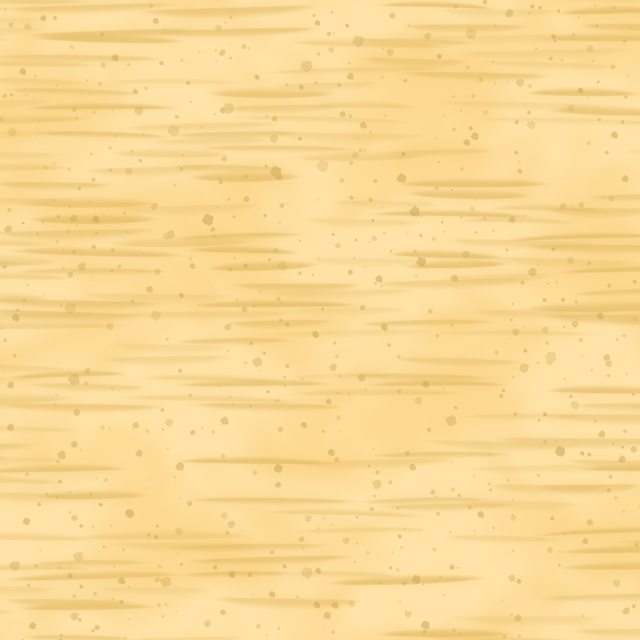
A Shadertoy shader for this texture:

```glsl
// Warm sandy parchment with tapered horizontal brush streaks and scattered soft specks.

vec3 hash3(vec2 p) {
    vec3 q = fract(vec3(p.xyx) * vec3(0.1031, 0.1030, 0.0973));
    q += dot(q, q.yxz + 33.33);
    return fract((q.xxy + q.yzz) * q.zyx);
}

// Slow blotches from warped, layered sines, in 0..1
float blotches(vec2 p) {
    float sum = 0.0, amp = 0.5;
    for (int i = 0; i < 4; i++) {
        p += 0.35 * sin(p.yx * 1.3 + float(i) * 1.7);
        sum += amp * sin(p.x + 0.6) * sin(p.y + 1.1);
        p = mat2(0.8, 0.6, -0.6, 0.8) * p * 1.7 + 2.3;
        amp *= 0.6;
    }
    return clamp(0.5 + 0.75 * sum, 0.0, 1.0);
}

// One tapered streak: crisp on one side, fading on the other, with a faint halo
float streak(vec2 p, vec3 shape, vec3 look) {
    float halfLength = mix(0.085, 0.15, shape.z);
    float t = p.x / halfLength;
    if (abs(t) > 1.0) return 0.0;
    float taper = 1.0 - t * t;
    float y = p.y - p.x * (look.x - 0.5) * 0.07 - (look.y - 0.5) * 0.007 * t * t;
    y *= look.z < 0.65 ? 1.0 : -1.0;
    float thickness = mix(0.0025, 0.0055, look.y) * taper + 0.0004;
    float crisp = 1.0 - smoothstep(-0.0008, 0.0022, y - thickness * 0.6);
    float soft = smoothstep(-thickness * 2.6 - 0.001, -thickness * 0.2, y);
    float halo = exp(-y * y / 0.00012);
    float ends = smoothstep(0.0, 0.65, taper);
    return ends * (mix(0.3, 0.62, look.z) * crisp * soft + 0.10 * halo);
}

// Streaks laid in loose columns, denser inside clusters
float streaks(vec2 uv, float seed) {
    vec2 cellSize = vec2(0.275, 0.027);
    vec2 home = floor(uv / cellSize);
    float clear = 1.0;
    for (int j = -2; j <= 2; j++) {
        for (int i = -1; i <= 1; i++) {
            vec2 cell = home + vec2(i, j);
            vec3 shape = hash3(cell + seed);
            vec3 look = hash3(cell + seed + 57.3);
            vec2 center = (cell + 0.5 + (shape.xy - 0.5) * vec2(0.4, 0.8)) * cellSize;
            float cluster = blotches(center * vec2(7.0, 19.0) + 4.0);
            float present = step(hash3(cell + seed + 113.7).x, 0.12 + 0.95 * cluster);
            clear *= 1.0 - present * streak(uv - center, shape, look);
        }
    }
    return 1.0 - clear;
}

// Round specks, at most one in each cell
float specks(vec2 uv, float cells, float share, float minRadius, float maxRadius, float seed) {
    vec2 cell = floor(uv * cells);
    vec3 place = hash3(cell + seed);
    vec3 look = hash3(cell + seed + 31.7);
    vec2 offset = uv - (cell + 0.14 + 0.72 * place.xy) / cells;
    float radius = mix(minRadius, maxRadius, place.z * place.z);
    offset += 0.08 * radius * sin(offset.yx * 600.0 + look.xy * 6.3);
    float disc = 1.0 - smoothstep(radius - 0.0011, radius + 0.0011, length(offset));
    return disc * step(look.x, share) * mix(0.28, 0.58, look.y);
}

void mainImage(out vec4 fragColor, in vec2 fragCoord) {
    vec2 uv = fragCoord / iResolution.y;

    // Cream ground with a soft golden wash
    vec3 cream = vec3(1.0, 0.888, 0.655);
    vec3 gold = vec3(0.992, 0.848, 0.565);
    float wash = blotches(uv * vec2(9.0, 14.0) + 1.5);
    wash = smoothstep(0.25, 0.9, wash);
    wash += 0.06 * sin(uv.x * 70.0 + 3.0 * sin(uv.y * 23.0)) * sin(uv.y * 40.0);
    vec3 color = mix(cream, gold, clamp(wash, 0.0, 1.0));

    // Ochre streaks, a main set and a sparser shifted set
    vec3 ochre = vec3(0.895, 0.735, 0.395);
    float ink = streaks(uv, 11.0);
    float under = 0.6 * streaks(uv + vec2(0.13, 0.011), 71.0);
    ink = 1.0 - (1.0 - ink) * (1.0 - under);
    color = mix(color, ochre, min(ink, 0.8));

    // Olive specks in three sizes, the finest gathered in drifts
    vec3 olive = vec3(0.80, 0.665, 0.34);
    float drift = smoothstep(0.4, 0.75, blotches(uv * vec2(13.0, 11.0) + 8.0));
    float dots = specks(uv, 13.0, 0.5, 0.0052, 0.0090, 5.0);
    dots = max(dots, specks(uv + 0.017, 21.0, 0.42, 0.0030, 0.0056, 23.0));
    dots = max(dots, specks(uv + 0.031, 37.0, 0.12 + 0.4 * drift, 0.0014, 0.0032, 41.0));
    color = mix(color, olive, dots);

    fragColor = vec4(color, 1.0);
}
```
